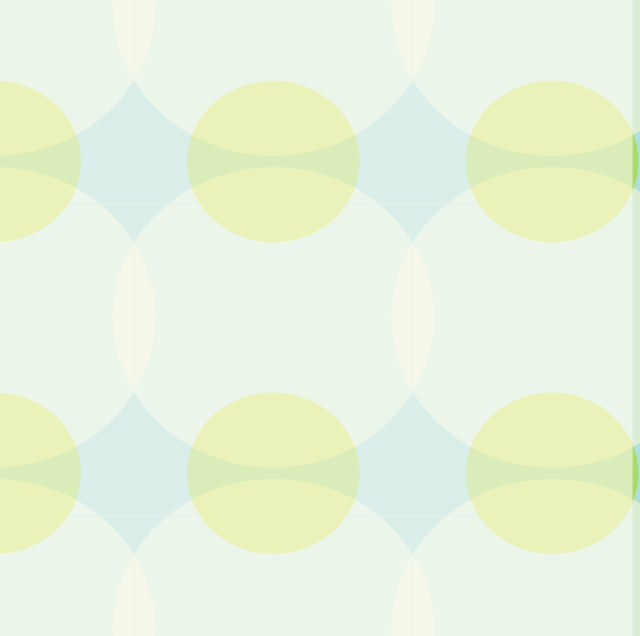
This pattern is drawn by a WebGL 2 fragment shader. Its source:

```glsl
#version 300 es
precision highp float;

uniform vec2 u_resolution;
out vec4 outColor;

// Coverage of an ellipse centred on the origin, with a smooth edge
float ellipse(vec2 p, vec2 radius) {
    float k = length(p / radius);
    float slope = max(length(p / (radius * radius)), 1e-4);
    float dist = k * (k - 1.0) / slope;
    float soft = 1.0 / u_resolution.y;
    return 1.0 - smoothstep(-soft, soft, dist);
}

// Offset from the nearest repeat of a centre
vec2 repeatAround(vec2 p, vec2 centre, vec2 period) {
    return mod(p - centre + 0.5 * period, period) - 0.5 * period;
}

// Faint line with a soft profile
float seam(float offset, float halfWidth) {
    return 1.0 - smoothstep(0.0, halfWidth, abs(offset));
}

void main() {
    vec2 uv = gl_FragCoord.xy / u_resolution;
    vec2 period = vec2(0.4355, 0.4902);
    vec2 dotCentre = vec2(0.4271, 0.2559);

    vec3 mint = vec3(0.922, 0.961, 0.918);
    vec3 blue = vec3(0.855, 0.933, 0.914);
    vec3 cream = vec3(0.961, 0.969, 0.914);
    vec3 yellow = vec3(0.918, 0.949, 0.729);
    vec3 green = vec3(0.855, 0.925, 0.729);

    // Large ellipses, each overlapping its horizontal neighbour
    vec2 q = repeatAround(uv, dotCentre + vec2(0.0, 0.5 * period.y), period);
    vec2 bigRadius = vec2(0.2508, 0.2362);
    float own = ellipse(q, bigRadius);
    float neighbour = ellipse(vec2(abs(q.x) - period.x, q.y), bigRadius);
    float lens = own * neighbour;
    float big = max(own, neighbour);
    vec3 color = mix(mix(blue, mint, big), cream, lens);

    // Small ellipses tint the large ones and the gaps between them
    vec2 d = repeatAround(uv, dotCentre, period);
    float small = ellipse(d, vec2(0.1348, 0.1269));
    color = mix(color, mix(green, yellow, big), small);

    // Hairline seams between repeats
    float vertical = seam(abs(d.x) - 0.5 * period.x, 0.0028) * big;
    color = mix(color, vec3(0.918, 0.957, 0.890), 0.6 * vertical);
    float horizontal = seam(d.y + 0.0672, 0.0035) * (1.0 - small);
    color = mix(color, vec3(0.890, 0.945, 0.914), 0.6 * horizontal);

    // Deeper strip along the right edge
    vec3 deep = mix(vec3(0.69, 0.87, 0.85), vec3(0.86, 0.93, 0.83), big);
    deep = mix(deep, vec3(0.65, 0.86, 0.40), small);
    color = mix(color, deep, smoothstep(0.9865, 0.9905, uv.x));

    outColor = vec4(color, 1.0);
}
```
